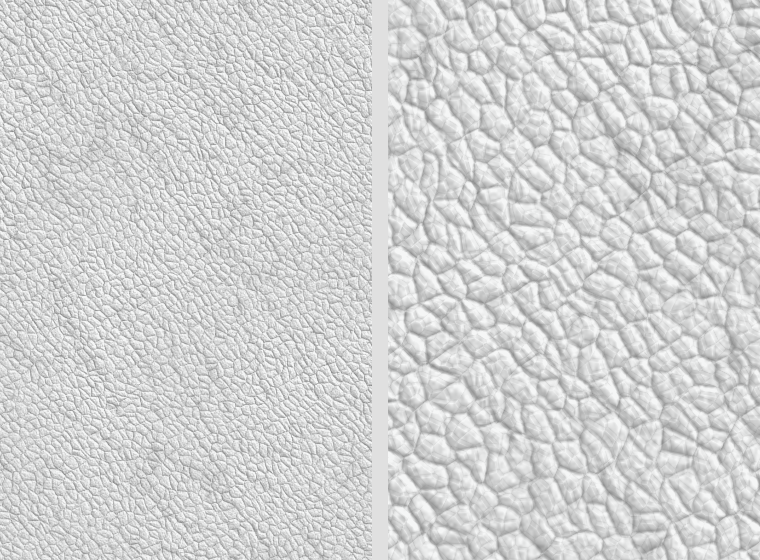
Left, the full canvas; right, a detail of the centre.
Reproduce this texture procedurally as a Shadertoy shader.

```glsl
// White pebbled leather: soft raised grains, diagonal creases and fine wrinkles under raking light.

#define GRAINS 41.0                // grains across the canvas width
#define GRAIN_DIR vec2(0.64, -0.77) // direction of the creases
#define LIGHT_DIR vec2(0.62, 0.785) // direction towards the light
#define STRETCH 1.17               // grain length along the creases
#define WARP 0.38                  // irregularity of the grain rows
#define CREASE_DEPTH 0.32
#define WRINKLE_DEPTH 0.23
#define SAMPLE_STEP 0.08           // slope step, in grains
#define RELIEF 0.262               // strength of the slope shading
#define GROOVE_SHADE 0.14
#define BASE_TONE 0.857
#define TINT vec3(0.997, 1.001, 1.001)

vec2 hash22(vec2 p) {
    vec3 q = fract(p.xyx * vec3(0.1031, 0.1030, 0.0973));
    q += dot(q, q.yzx + 33.33);
    return fract((q.xx + q.yz) * q.zy);
}

float valueNoise(vec2 p) {
    vec2 cell = floor(p), f = fract(p);
    f = f * f * (3.0 - 2.0 * f);
    float low = mix(hash22(cell).x, hash22(cell + vec2(1, 0)).x, f.x);
    float high = mix(hash22(cell + vec2(0, 1)).x, hash22(cell + vec2(1, 1)).x, f.x);
    return mix(low, high, f.y);
}

// Gap between the nearest and second nearest cell centre: zero on the borders.
float cellGap(vec2 p) {
    vec2 cell = floor(p), f = fract(p);
    float nearest = 9.0, second = 9.0;
    for (int y = -1; y <= 1; y++) {
        for (int x = -1; x <= 1; x++) {
            vec2 offset = vec2(x, y);
            vec2 centre = offset + 0.12 + 0.76 * hash22(cell + offset);
            float d = length(centre - f);
            second = min(second, max(nearest, d));
            nearest = min(nearest, d);
        }
    }
    return second - nearest;
}

// Turns canvas units into bent grain coordinates, x along the creases.
vec2 grainSpace(vec2 p) {
    vec2 q = vec2(dot(p, GRAIN_DIR), dot(p, vec2(-GRAIN_DIR.y, GRAIN_DIR.x)));
    q += 1.2 * vec2(valueNoise(q * 0.13), valueNoise(q * 0.13 + 37.0));
    q += WARP * vec2(valueNoise(q * 0.8 + 11.0), valueNoise(q * 0.8 + 71.0));
    return q * vec2(1.0 / STRETCH, STRETCH);
}

float leatherHeight(vec2 p) {
    vec2 q = grainSpace(p);

    // Rounded grains whose borders fade and deepen along their length
    float depth = mix(0.55, 1.15, valueNoise(q * 1.3 + 43.0));
    float gap = cellGap(q + 0.12 * valueNoise(p * 2.6));
    float grain = depth * (1.0 - exp(-3.9 * gap)) + 1.0 - depth;

    // Narrow folds that follow the grain direction
    float ridge = 1.0 - abs(2.0 * valueNoise(q * vec2(0.15, 0.5) + 5.0) - 1.0);
    float crease = smoothstep(0.78, 1.0, ridge);

    // Small wrinkles and pores on top of the grains
    float wrinkle = 1.0 - exp(-6.5 * cellGap(q * 2.4 + 19.0));
    float pores = valueNoise(p * 4.6 + 3.0);
    return grain - CREASE_DEPTH * crease + WRINKLE_DEPTH * (wrinkle + 0.8 * pores);
}

void mainImage(out vec4 fragColor, in vec2 fragCoord) {
    vec2 uv = fragCoord / iResolution.x;
    vec2 p = uv * GRAINS + 60.0;

    // Slope towards the light, softly limited
    vec2 stepToLight = LIGHT_DIR * SAMPLE_STEP;
    float behind = leatherHeight(p - stepToLight);
    float ahead = leatherHeight(p + stepToLight);
    float slope = 0.13 * (behind - ahead) / SAMPLE_STEP;
    float shade = slope / (1.0 + 0.7 * abs(slope));

    // Grooves hold shadow; broad patches vary the relief
    float groove = 1.0 - clamp(0.5 * (behind + ahead), 0.0, 1.0);
    float patches = valueNoise(uv * 4.0 + 8.0) - 0.5;
    float relief = RELIEF * (1.0 + 0.3 * patches);
    float speckle = valueNoise(p * 7.5 + 90.0) - 0.5;

    float tone = BASE_TONE + relief * shade - GROOVE_SHADE * groove;
    tone += 0.10 * speckle + 0.015 * patches - 0.008;
    fragColor = vec4(clamp(tone, 0.56, 0.965) * TINT, 1.0);
}
```
